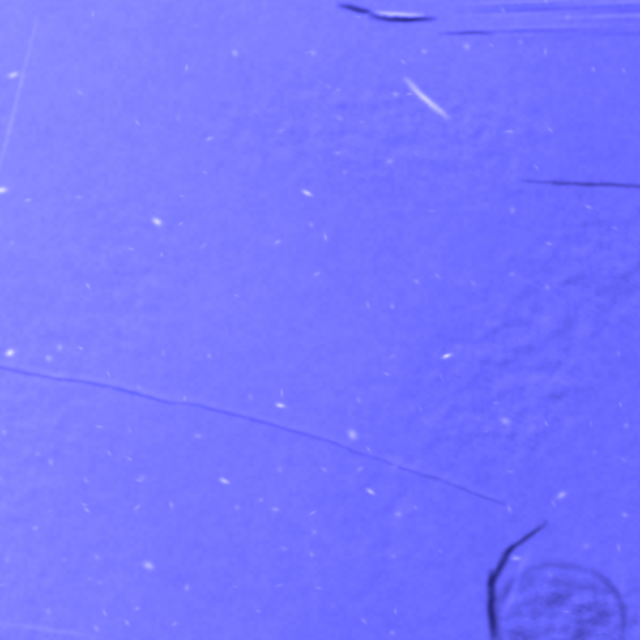
Give the GLSL for this texture map, as a WebGL 1 fragment shader.

```glsl
precision highp float;
// Worn blue-violet surface: a soft diagonal gradient with fine grain, embossed
// wrinkles, pale specks and a few long creases. One brightness value is summed
// from noise, line and speck functions, then mapped to the blue tint.
uniform vec2 u_resolution;

float hash(vec2 p) {
  vec3 q = fract(p.xyx * vec3(0.1031, 0.1030, 0.0973));
  q += dot(q, q.yzx + 33.33);
  return fract((q.x + q.y) * q.z);
}

float noise(vec2 p) {
  vec2 i = floor(p), f = fract(p);
  f = f * f * (3.0 - 2.0 * f);
  return mix(mix(hash(i), hash(i + vec2(1, 0)), f.x),
             mix(hash(i + vec2(0, 1)), hash(i + vec2(1, 1)), f.x), f.y);
}

float fbm(vec2 p) {
  float sum = 0.0, amp = 0.5;
  for (int i = 0; i < 4; i++) {
    sum += amp * noise(p);
    p = mat2(1.6, 1.2, -1.2, 1.6) * p + 7.3;
    amp *= 0.5;
  }
  return sum;
}

// Soft profile of a line at signed distance d
float ridge(float d, float width) {
  return exp(-d * d / (width * width));
}

// Soft segment from a to b that fades towards both ends
float crease(vec2 p, vec2 a, vec2 b, float width) {
  vec2 ab = b - a;
  float t = clamp(dot(p - a, ab) / dot(ab, ab), 0.0, 1.0);
  return ridge(length(p - a - ab * t), width) * (0.35 + 2.6 * t * (1.0 - t));
}

// Light minus shadow across a noise height field
float emboss(vec2 p) {
  return fbm(p) - fbm(p + vec2(-0.25, 0.4));
}

// Scattered oval specks, one candidate per grid cell
float specks(vec2 p, float cells, float share, float size) {
  vec2 id = floor(p * cells);
  vec2 jitter = vec2(hash(id + 11.0), hash(id + 47.0));
  vec2 d = (fract(p * cells) - 0.25 - 0.5 * jitter) / cells;
  float angle = 0.6 - 2.2 * hash(id + 83.0);
  float c = cos(angle), s = sin(angle);
  d = vec2(c * d.x + s * d.y, c * d.y - s * d.x);
  d.y *= 1.0 + 1.3 * hash(id + 29.0);
  float present = step(hash(id + 5.0), share);
  return present * (0.4 + 0.6 * hash(id + 61.0)) * ridge(length(d), size);
}

void main() {
  vec2 p = gl_FragCoord.xy / u_resolution;
  vec2 bent = p + 0.012 * (vec2(fbm(p * 16.0), fbm(p * 16.0 + 40.0)) - 0.47);

  // Broad gradient, pale at upper left, with soft clouds and grain
  float v = 0.424 + 0.105 * pow(1.0 - p.x, 1.5) + 0.045 * (p.y - 0.5);
  v += 0.05 * (fbm(p * 4.0 + 3.0) - 0.47);
  v += 0.022 * (noise(p * 150.0) - 0.5) + 0.018 * (noise(p * 75.0) - 0.5);

  // Patches of fine wrinkles, stronger on the right
  float patches = smoothstep(0.45, 0.75, noise(p * 5.0 + 17.0));
  v += emboss(p * vec2(38.0, 45.0)) * (0.025 + patches * (0.04 + 0.07 * p.x));

  // Long curved scratch with a pale upper lip
  float scratch = bent.y - 0.424 + 0.15 * bent.x * (1.0 + bent.x);
  float along = smoothstep(0.84, 0.72, p.x) * (0.5 + 0.8 * noise(vec2(p.x * 14.0, 2.0)));
  v += along * (0.03 * ridge(scratch - 0.008, 0.006) - 0.075 * ridge(scratch, 0.0035));

  // Fanned streaks at the upper right
  float fan = (p.y - 0.925) / (0.5 + 0.6 * p.x);
  float streak = noise(vec2(p.x * 5.0, fan * 150.0)) - 0.5;
  v += 0.14 * streak * smoothstep(0.64, 0.85, p.x) * smoothstep(0.0, 0.03, fan);

  // Top fold, side crease and pale scratches
  v -= 0.25 * crease(bent, vec2(0.53, 0.992), vec2(0.59, 0.978), 0.005);
  v -= 0.28 * crease(bent, vec2(0.58, 0.973), vec2(0.68, 0.969), 0.005);
  v += 0.25 * crease(bent, vec2(0.58, 0.981), vec2(0.66, 0.977), 0.004);
  v -= 0.12 * crease(bent, vec2(0.69, 0.946), vec2(0.77, 0.945), 0.004);
  v -= 0.12 * crease(bent, vec2(0.82, 0.716), vec2(1.04, 0.708), 0.004);
  v += 0.30 * crease(bent, vec2(0.635, 0.872), vec2(0.70, 0.815), 0.005);
  v += 0.05 * crease(p, vec2(-0.01, 0.70), vec2(0.06, 0.98), 0.004);
  v += 0.04 * crease(bent, vec2(-0.04, 0.035), vec2(0.16, 0.0), 0.005);

  // Dented corner: shaded floor, broken rim and dark fold
  vec2 dent = (bent - vec2(0.875, 0.025)) / vec2(0.10, 0.095);
  float floorMask = smoothstep(1.15, 0.6, length(dent));
  v -= floorMask * (0.045 - 0.22 * emboss(p * vec2(22.0, 38.0)));
  v -= 0.10 * ridge(length(dent) - 1.0, 0.07) * noise(p * 22.0 + 9.0);
  v -= 0.24 * crease(bent, vec2(0.768, 0.0), vec2(0.770, 0.105), 0.006);
  v -= 0.22 * crease(bent, vec2(0.769, 0.085), vec2(0.80, 0.145), 0.006);
  v -= 0.17 * crease(bent, vec2(0.79, 0.135), vec2(0.85, 0.185), 0.005);
  v += 0.07 * crease(bent, vec2(0.785, 0.04), vec2(0.83, 0.14), 0.006);

  // Faint flecks and rarer bright specks
  v += 0.13 * specks(bent, 17.0, 0.24, 0.0055);
  v += 0.11 * specks(bent + 3.37, 25.0, 0.12, 0.0045);
  v += 0.36 * specks(bent + 1.71, 9.0, 0.16, 0.0075);

  // Blue saturates early; only the deepest shadows dim it
  v = clamp(v, 0.16, 0.9);
  gl_FragColor = vec4(v, v, min(1.0, 0.85 + 2.0 * (v - 0.33)), 1.0);
}
```
